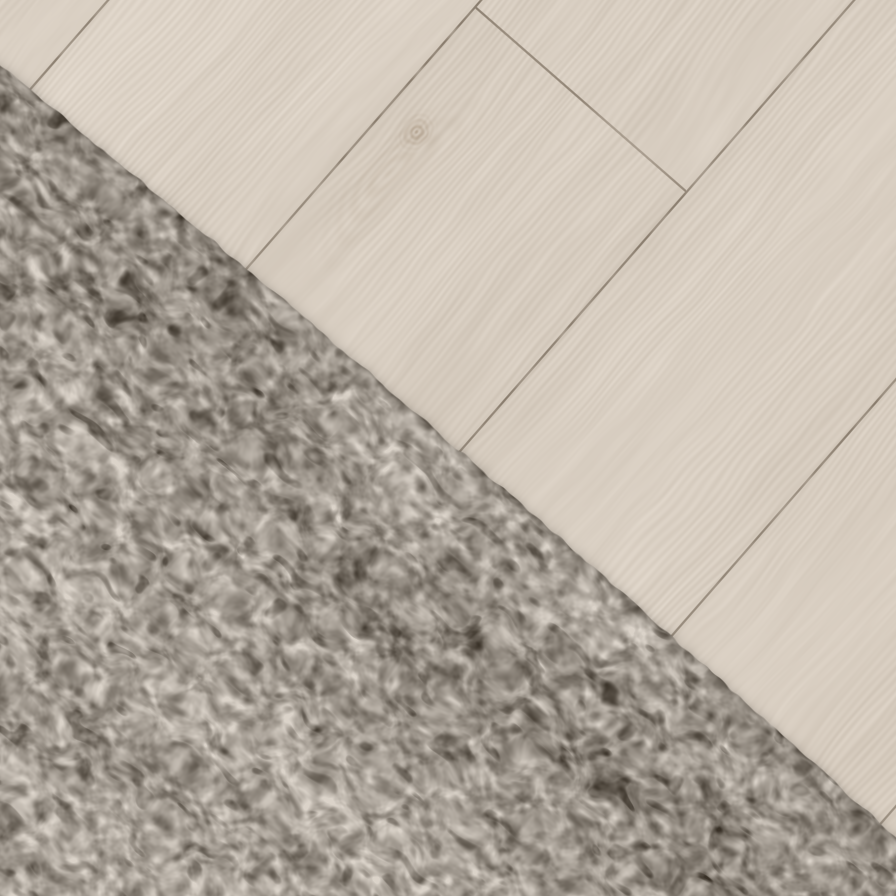
Give the GLSL for this texture, as a WebGL 2 fragment shader.

```glsl
#version 300 es
precision highp float;
// Pale diagonal wood planks partly covered by a coarse woven grey rug.
uniform vec2 u_resolution;
out vec4 fragColor;

float hash(vec2 p) {
  vec3 q = fract(vec3(p.xyx) * 0.1031);
  q += dot(q, q.yzx + 33.33);
  return fract((q.x + q.y) * q.z);
}

float noise(vec2 p) {
  vec2 i = floor(p), f = fract(p);
  f = f * f * (3.0 - 2.0 * f);
  return mix(mix(hash(i), hash(i + vec2(1, 0)), f.x),
             mix(hash(i + vec2(0, 1)), hash(i + vec2(1, 1)), f.x), f.y);
}

float fbm(vec2 p) {
  float sum = 0.0, amp = 0.5;
  for (int i = 0; i < 4; i++) {
    sum += amp * noise(p);
    p = p * 2.03 + 17.3;
    amp *= 0.5;
  }
  return sum / 0.9375;
}

vec3 woodFloor(vec2 uv, float px) {
  // x runs across the planks, y along them
  vec2 p = vec2(dot(uv, vec2(0.753, -0.658)), dot(uv, vec2(0.658, 0.753)));
  float row = (p.x - 0.06) / 0.3135;
  float id = floor(row);
  bool jointRow = id == -1.0;
  float plank = id + (jointRow && p.y > 1.096 ? 23.0 : 7.0);
  vec2 g = p + vec2(plank * 3.7, plank * 1.9);

  // broad tone, long streaks and fine parallel grain
  float warp = fbm(g * vec2(7.0, 2.5));
  float broad = fbm(g * vec2(14.0, 2.2) + warp) - 0.5;
  float streak = noise(vec2(g.x * 150.0 + warp * 9.0, g.y * 5.0)) - 0.5;
  float pores = noise(vec2(g.x * 330.0 + warp * 16.0, g.y * 22.0)) - 0.5;
  float lines = sin(g.x * 900.0 + warp * 42.0 + g.y * 9.0);
  float tone = 0.055 * broad + 0.022 * streak + 0.018 * pores;
  tone += 0.015 * lines * smoothstep(0.3, 0.65, noise(g * vec2(9.0, 3.0)));
  tone += 0.016 * (hash(vec2(plank, 4.0)) - 0.5);
  vec3 col = vec3(0.848, 0.808, 0.758) + tone * vec3(1.0, 1.06, 1.14);
  col -= vec3(0.018, 0.021, 0.024) * smoothstep(0.6, 1.1, uv.x - 0.25 * uv.y);

  // knot with rings drawn out along the grain
  if (jointRow && p.y < 1.096) {
    vec2 k = p - vec2(-0.211, 0.948);
    vec2 tail = k - vec2(0.018 + 0.012 * sin(k.y * 22.0), -0.055);
    float r = length(tail * vec2(1.0, 0.33)) + 0.006 * warp;
    float rings = 0.5 + 0.5 * sin(r * 620.0);
    col -= vec3(0.023, 0.028, 0.034) * rings * exp(-r * r * 900.0);
    float d = length(k * vec2(1.0, 0.75)) + 0.003 * (noise(uv * 120.0) - 0.5);
    col -= vec3(0.11, 0.13, 0.15) * exp(-d * d * 7000.0) * (0.65 + 0.35 * sin(d * 1300.0));
  }

  // seams between rows, and one end joint
  float seam = abs(fract(row + 0.5) - 0.5) * 0.3135;
  float ink = 1.0 - smoothstep(0.0004, 0.0010 + px, seam);
  float joint = jointRow ? 1.0 - smoothstep(0.0004, 0.0010 + px, abs(p.y - 1.096)) : 0.0;
  float wear = 0.5 + 0.45 * noise(p * vec2(20.0, 70.0));
  col = mix(col, vec3(0.53, 0.48, 0.42), max(ink, joint) * wear);
  return col - 0.02 * exp(-seam * 250.0);
}

vec3 wovenRug(vec2 uv, float depth) {
  // x follows the rug edge, y crosses it
  vec2 p = vec2(dot(uv, vec2(0.765, -0.644)), dot(uv, vec2(0.644, 0.765))) + 3.0;
  vec2 wob = vec2(noise(p * 35.0), noise(p * 35.0 + 40.0)) * 0.012;
  vec2 w = p + wob;
  float tufts = noise(w * vec2(72.0, 108.0)) - 0.5;
  float loops = noise(w * vec2(125.0, 150.0) + 31.0) - 0.5;
  float fibre = noise(w * vec2(250.0, 290.0)) - 0.5;
  float rows = noise(w * vec2(13.0, 85.0)) - 0.5;
  float patches = fbm(p * vec2(4.0, 9.0) + 5.0) - 0.5;
  float v = 0.612 + 0.27 * tufts + 0.22 * loops + 0.07 * fibre;
  v += 0.13 * rows + 0.16 * patches;

  // darker worn bands parallel to the edge
  v -= 0.05 * exp(-pow((depth - 0.14) / 0.055, 2.0));
  v += 0.025 * smoothstep(0.2, 0.4, depth);
  float gap = smoothstep(0.66, 0.9, noise(w * vec2(52.0, 95.0) + 71.0));
  v -= 0.15 * gap;
  v -= 0.13 * exp(-depth * 170.0);
  v = clamp(v, 0.2, 0.84);
  return vec3(v + 0.018, v - 0.012, v - 0.05);
}

void main() {
  vec2 uv = gl_FragCoord.xy / u_resolution;
  float px = 1.0 / min(u_resolution.x, u_resolution.y);

  // gently bowed rug edge; depth is positive inside the rug
  float edge = 0.928 - 0.817 * uv.x - 0.046 * uv.x * uv.x;
  float depth = (edge - uv.y) * 0.765 + 0.0035 * (noise(uv * 75.0) - 0.5);
  vec3 wood = woodFloor(uv, px);
  wood *= 1.0 - 0.12 * exp(-max(-depth, 0.0) * 220.0);
  vec3 col = mix(wood, wovenRug(uv, max(depth, 0.0)), smoothstep(-px, px, depth));
  fragColor = vec4(col, 1.0);
}
```
